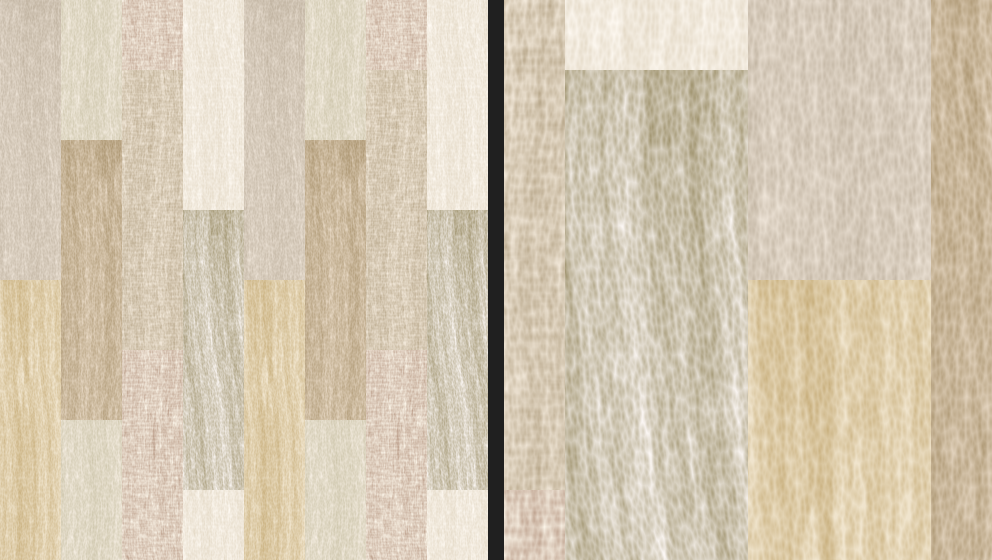
Left, the full canvas; right, a detail of the centre.
This texture is drawn by a WebGL 1 fragment shader. Its source:

```glsl
precision highp float;
// Pale wooden planks in staggered columns, eight boards to a tile, two tiles across.
uniform vec2 u_resolution;

struct Wood {
  vec3 dark;
  vec3 light;
  float figure; // strength of the broad streaks
  float saw;    // strength of the crosswise saw marks
  float lean;   // sideways drift of the grain
  float fade;   // darkening toward the top end
  vec2 wisp;    // centre of the pale wisps
};

vec2 hash2(vec2 p) {
  return fract(sin(vec2(dot(p, vec2(127.1, 311.7)), dot(p, vec2(269.5, 183.3)))) * 4375.85);
}

// Distance to the nearest scattered point
float cellular(vec2 p) {
  vec2 cell = floor(p), f = fract(p);
  float nearest = 2.0;
  for (int j = -1; j <= 1; j++) {
    for (int i = -1; i <= 1; i++) {
      vec2 g = vec2(float(i), float(j));
      vec2 d = g + hash2(cell + g) - f;
      nearest = min(nearest, dot(d, d));
    }
  }
  return sqrt(nearest);
}

Wood woodOf(float id) {
  vec2 none = vec2(-9.0);
  if (id < 0.5) return Wood(vec3(0.77, 0.72, 0.65), vec3(0.92, 0.88, 0.83), 0.10, 0.0, 0.01, 0.25, none);
  if (id < 1.5) return Wood(vec3(0.81, 0.72, 0.54), vec3(0.93, 0.88, 0.78), 0.28, 0.0, 0.02, 0.10, vec2(0.38, 1.6));
  if (id < 2.5) return Wood(vec3(0.72, 0.64, 0.51), vec3(0.90, 0.84, 0.76), 0.20, 0.0, 0.01, 0.30, vec2(0.80, 0.9));
  if (id < 3.5) return Wood(vec3(0.81, 0.78, 0.68), vec3(0.95, 0.92, 0.87), 0.14, 0.0, 0.00, 0.00, none);
  if (id < 4.5) return Wood(vec3(0.77, 0.71, 0.61), vec3(0.94, 0.90, 0.84), 0.14, 0.4, -0.03, 0.0, none);
  if (id < 5.5) return Wood(vec3(0.80, 0.71, 0.64), vec3(0.97, 0.94, 0.89), 0.12, 0.5, 0.00, 0.05, none);
  if (id < 6.5) return Wood(vec3(0.72, 0.68, 0.57), vec3(0.96, 0.94, 0.92), 0.26, 0.0, 0.09, 0.30, none);
  return Wood(vec3(0.90, 0.86, 0.79), vec3(0.99, 0.97, 0.94), 0.14, 0.15, 0.03, 0.0, none);
}

vec3 planks(vec2 uv) {
  // Two boards per column, each column shifted by its own step
  float column = mod(floor(uv.x * 8.0), 4.0);
  float shift = column < 0.5 ? 0.0 : column < 1.5 ? 0.25 : column < 2.5 ? 0.125 : 0.375;
  float along = fract(1.0 - uv.y - shift) * 2.0;
  float id = column * 2.0 + floor(along);
  Wood wood = woodOf(id);
  vec2 p = vec2(fract(uv.x * 8.0), fract(along) * 4.57);

  // Broad streaks from layered sines
  float x = p.x - wood.lean * p.y + 0.035 * sin(p.y * 1.3 + id) + 0.012 * sin(p.y * 3.7 + id * 2.0);
  float figure = 0.5 * sin(x * 9.0 + id * 2.0)
    + 0.4 * sin(x * 24.0 + 1.2 * sin(p.y * 0.9 + id))
    + 0.3 * sin(x * 51.0 + 1.5 * sin(p.y * 1.7 - id));

  // Fibres and speckle from stretched cells
  vec2 seed = vec2(17.3, 9.1) * id;
  float fibre = cellular(vec2(x * 30.0, p.y * 4.0) + seed) - 0.47;
  float speckle = cellular(vec2(x * 42.0, p.y * 17.0) + seed) - 0.47;
  float tone = 0.53 + wood.figure * figure + 0.55 * fibre + 0.6 * speckle;

  // Saw marks
  tone += wood.saw * (cellular(vec2(p.x * 4.0, p.y * 24.0) + seed) - 0.47);

  // Shaded top end, strongest on the right
  tone -= wood.fade * exp(-p.y * 0.9) * (0.6 + 0.6 * p.x);

  // Pale wisps, and the sapwood edge of the yellow board
  vec2 toWisp = (p - wood.wisp) * vec2(4.0, 1.6);
  float strands = 1.0 - smoothstep(0.15, 0.5, cellular(vec2(x * 9.0, p.y * 1.1) + seed));
  tone += 0.55 * strands * exp(-dot(toWisp, toWisp));
  if (id == 1.0) tone += 0.35 * smoothstep(0.74, 0.92, x);

  // Thin dark pores
  float pore = 1.0 - smoothstep(0.03, 0.16, cellular(vec2(x * 8.0, p.y * 1.6) + seed));
  tone -= pore * (0.12 + 0.4 * wood.saw);

  // One long crack in the pink board and a small knot in the beige one
  vec2 crack = vec2((x - 0.55) * 45.0, (p.y - 1.5) * 2.2);
  if (id == 5.0) tone -= 0.7 * exp(-dot(crack, crack));
  vec2 knot = (p - vec2(0.18, 2.8)) * vec2(28.0, 18.0);
  if (id == 4.0) tone -= 0.6 * exp(-dot(knot, knot));

  return mix(wood.dark, wood.light, clamp(tone, -0.4, 1.1));
}

void main() {
  // Four samples per pixel smooth the board edges and the grain
  vec3 color = vec3(0.0);
  for (int j = 0; j < 2; j++) {
    for (int i = 0; i < 2; i++) {
      vec2 offset = vec2(float(i), float(j)) * 0.5 - 0.25;
      color += planks((gl_FragCoord.xy + offset) / u_resolution);
    }
  }
  gl_FragColor = vec4(color * 0.25, 1.0);
}
```
